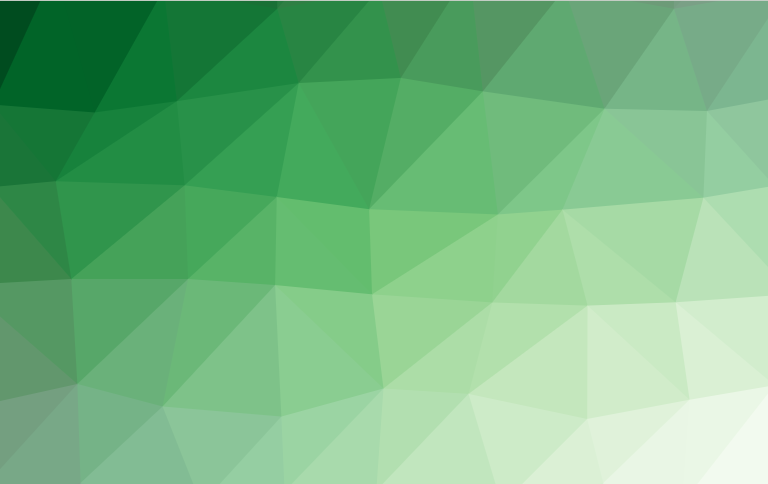
A Shadertoy shader for this background:

```glsl
// Low-poly backdrop: a wavy triangle mesh shaded from deep green to pale mint.

const vec2 CELLS = vec2(7.53, 4.94);      // mesh cells across the canvas
const vec2 ORIGIN = vec2(0.784, -0.031);  // node (0,0), in cells from the top left
const int ROWS = 6;
const float TOP_LINE_HEIGHT = 0.002;
const vec3 TOP_LINE_COLOUR = vec3(0.78, 0.81, 0.78);

// Wave that bends each row of nodes: offset, amplitude, frequency, phase
const vec4 ROW_SWAY[ROWS] = vec4[](
    vec4(-0.147, 0.10, 1.26, -1.57),
    vec4( 0.08,  0.13, 2.09, -3.66),
    vec4(-0.07,  0.20, 3.64, -1.00),
    vec4(-0.05,  0.11, 1.90, -0.32),
    vec4(-0.08,  0.11, 2.09, -3.66),
    vec4( 0.04,  0.15, 1.80, -0.23));
const vec4 ROW_DROP[ROWS] = vec4[](
    vec4(-0.08, 0.20, 1.57, -1.57),
    vec4( 0.00, 0.18, 1.10,  1.68),
    vec4( 0.05, 0.17, 0.80, -1.65),
    vec4( 0.01, 0.14, 0.70, -1.92),
    vec4( 0.13, 0.18, 1.85, -1.57),
    vec4( 0.08, 0.12, 2.50, -1.57));

const int SHADES = 9;
const vec3 GREENS[SHADES] = vec3[](
    vec3(0.00, 0.27, 0.11), vec3(0.00, 0.43, 0.17), vec3(0.14, 0.55, 0.27),
    vec3(0.25, 0.67, 0.36), vec3(0.45, 0.77, 0.46), vec3(0.63, 0.85, 0.61),
    vec3(0.78, 0.91, 0.75), vec3(0.90, 0.96, 0.88), vec3(0.97, 0.99, 0.96));

float wave(vec4 w, float x) {
    return w.x + w.y * sin(w.z * x + w.w);
}

// Position of a mesh node, in cells
vec2 node(vec2 id) {
    int row = clamp(int(id.y), 0, ROWS - 1);
    return id + vec2(wave(ROW_SWAY[row], id.x), wave(ROW_DROP[row], id.x));
}

vec3 greens(float t) {
    float s = clamp(t, 0.0, 1.0) * float(SHADES - 1);
    int i = min(int(s), SHADES - 2);
    return mix(GREENS[i], GREENS[i + 1], s - float(i));
}

// Flat facet colour: the ramp across blended with the ramp down
vec3 facetColour(vec2 centre) {
    vec2 uv = (centre + ORIGIN) / CELLS;
    return 0.5 * (greens(uv.x) + greens(uv.y));
}

float cross2(vec2 a, vec2 b) {
    return a.x * b.y - a.y * b.x;
}

// Signed distance to the line a-b, positive on its right side
float edge(vec2 p, vec2 a, vec2 b) {
    return cross2(p - a, b - a) / length(b - a);
}

// Adds one facet, weighted by its smooth coverage
void addFacet(inout vec4 sum, vec2 p, vec2 a, vec2 b, vec2 c, float pixel) {
    float facing = sign(cross2(b - a, c - a));
    float d = max(max(facing * edge(p, a, b), facing * edge(p, b, c)),
                  facing * edge(p, c, a));
    float cover = clamp(0.5 - d / pixel, 0.0, 1.0);
    sum += cover * vec4(facetColour((a + b + c) / 3.0), 1.0);
}

// True where a cell is split from its top left to its bottom right
bool fallingSplit(vec2 id) {
    bool middleRows = id.y > 0.5 && id.y < 3.5;
    return middleRows && (mod(id.x, 3.0) > 1.5 || id.x > 5.5);
}

void mainImage(out vec4 fragColor, in vec2 fragCoord) {
    vec2 uv = fragCoord / iResolution.xy;
    vec2 p = vec2(uv.x, 1.0 - uv.y) * CELLS - ORIGIN;
    float pixel = CELLS.y / iResolution.y;
    vec4 sum = vec4(0.0);

    // Nearby cells, two facets each
    for (int j = -1; j <= 1; j++) {
        for (int i = -1; i <= 1; i++) {
            vec2 id = floor(p) + vec2(i, j);
            vec2 tl = node(id);
            vec2 tr = node(id + vec2(1, 0));
            vec2 bl = node(id + vec2(0, 1));
            vec2 br = node(id + vec2(1, 1));
            if (fallingSplit(id)) {
                addFacet(sum, p, tl, tr, br, pixel);
                addFacet(sum, p, tl, br, bl, pixel);
            } else {
                addFacet(sum, p, tl, tr, bl, pixel);
                addFacet(sum, p, tr, br, bl, pixel);
            }
        }
    }
    vec3 colour = sum.rgb / max(sum.a, 0.001);

    // Thin pale line along the top
    float line = clamp((uv.y - 1.0 + TOP_LINE_HEIGHT) * iResolution.y + 0.5, 0.0, 1.0);
    fragColor = vec4(mix(colour, TOP_LINE_COLOUR, line), 1.0);
}
```
